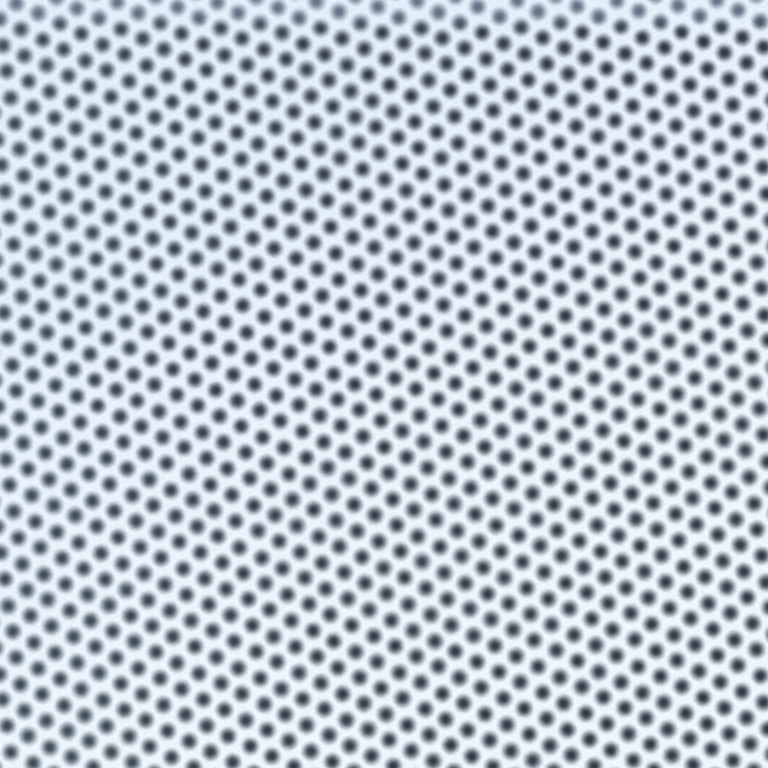
Write a Shadertoy shader that draws this pattern.

```glsl
// Pale mesh fabric pierced by soft dark holes on a slanted, nearly hexagonal lattice.
// The closest hole is found by a cellular search over jittered lattice points; layered
// sines add woven mottling and a slow drift of contrast across the cloth.

const vec2 STEP_ACROSS = vec2(0.02813, -0.01354);  // lattice step along a row
const vec2 STEP_DOWN   = vec2(0.00520, -0.03410);  // lattice step to the next row
const vec2 ANCHOR      = vec2(0.4905, 0.4861);     // centre of one hole

const vec3 HOLE_COLOR  = vec3(0.19, 0.23, 0.27);
const vec3 FADED_HOLE  = vec3(0.43, 0.49, 0.57);
const vec3 CLOTH_COLOR = vec3(0.925, 0.965, 0.992);
const vec3 SHADE_TINT  = vec3(0.86, 0.91, 0.97);

vec2 hash22(vec2 p) {
    vec3 q = fract(vec3(p.xyx) * vec3(0.1031, 0.1030, 0.0973));
    q += dot(q, q.yzx + 33.33);
    return fract((q.xx + q.yz) * q.zy);
}

// Layered sines in about -1..1, turned a little at each octave.
float layeredSines(vec2 p) {
    float sum = 0.0;
    float weight = 0.5;
    for (int i = 0; i < 4; i++) {
        sum += weight * sin(p.x + 1.3 * sin(p.y)) * cos(p.y - 0.7 * sin(p.x));
        p = mat2(1.4, 1.1, -1.1, 1.4) * p + 2.1;
        weight *= 0.6;
    }
    return sum;
}

// x: distance to the closest hole centre, y: random value of that hole.
vec2 nearestHole(vec2 uv, mat2 lattice, float jitter) {
    vec2 home = round(inverse(lattice) * (uv - ANCHOR));
    vec2 best = vec2(1.0, 0.0);
    for (int j = -1; j <= 1; j++) {
        for (int i = -1; i <= 1; i++) {
            vec2 cell = home + vec2(i, j);
            vec2 rnd = hash22(cell + 100.0);
            vec2 center = ANCHOR + lattice * cell + jitter * (rnd - 0.5);
            float d = length(uv - center);
            if (d < best.x) best = vec2(d, fract(rnd.x * 7.0 + rnd.y * 3.0));
        }
    }
    return best;
}

// 1 inside a hole, fading to 0 on the cloth.
float holeMask(float dist, float inner, float outer) {
    return 1.0 - smoothstep(inner, outer, dist);
}

void mainImage(out vec4 fragColor, in vec2 fragCoord) {
    vec2 uv = fragCoord / iResolution.y;
    float pixel = 1.0 / iResolution.y;

    // Holes with slightly uneven outlines
    float wobble = 0.0005 * layeredSines(uv * 330.0);
    vec2 hole = nearestHole(uv, mat2(STEP_ACROSS, STEP_DOWN), 0.0016);
    float softness = 0.5 + 0.5 * layeredSines(uv * 5.0 + 1.0);
    float inner = mix(0.0020, 0.0008, softness);
    float outer = mix(0.0150, 0.0162, softness) + 0.0008 * (hole.y - 0.5);
    float mask = holeMask(hole.x + wobble, inner, max(outer, inner + 1.5 * pixel));

    // Holes pale along the top edge and toward the left
    float fade = 0.85 * smoothstep(0.955, 0.985, uv.y);
    fade = max(fade, 0.22 * smoothstep(0.55, 0.0, uv.x) + 0.20 * hole.y * softness);
    vec3 holeColor = mix(HOLE_COLOR, FADED_HOLE, fade);

    // Cloth: cooler at the upper left, with fine bright threads
    float shade = 0.55 * smoothstep(0.3, 1.3, uv.y + 0.5 * (1.0 - uv.x));
    vec3 cloth = mix(CLOTH_COLOR, SHADE_TINT, shade);
    cloth += 0.025 * layeredSines(uv * 420.0 + 4.0);

    fragColor = vec4(clamp(mix(cloth, holeColor, mask), 0.0, 1.0), 1.0);
}
```
